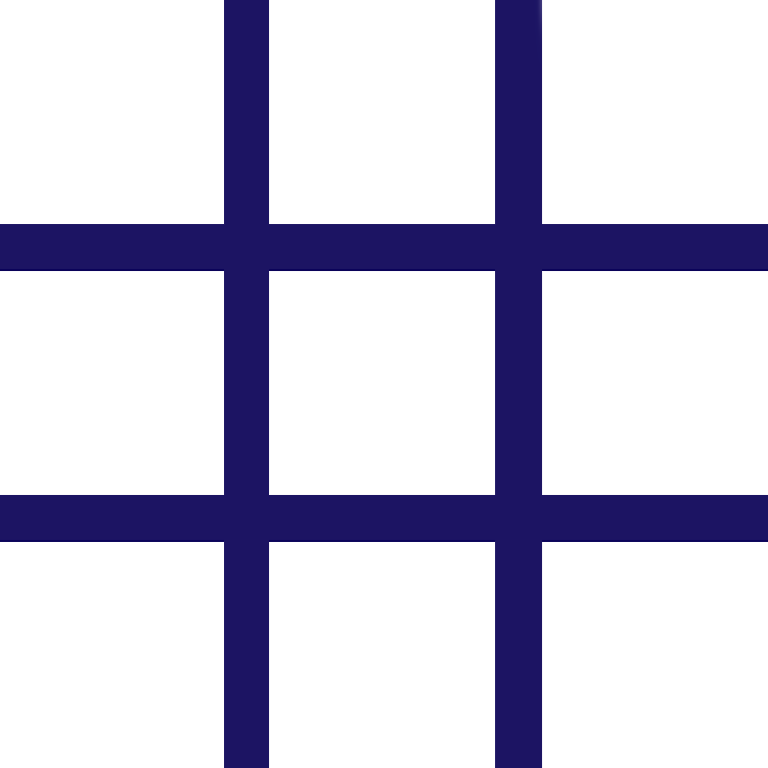
A Shadertoy shader for this pattern:

```glsl
const vec3 PAPER = vec3(1.0);
const vec3 INK = vec3(0.11, 0.08, 0.39);
const vec3 EDGE_INK = vec3(0.04, 0.01, 0.35);

const vec2 FIRST_BAR = vec2(0.3210, 0.3249);   // centres of the left and bottom bars
const vec2 PITCH = vec2(0.3542, 0.3528);       // spacing of the bars
const vec2 HALF_WIDTH = vec2(0.0293, 0.0306);  // half widths of the first bars
const vec2 WIDTH_GAIN = vec2(0.0013, 0.0);     // extra half width of the second bars
const float LAST_BAR = 1.0;                    // two bars per axis
const float EDGE_DEPTH = 0.0035;               // dark rim under the level bars

const vec2 SCUFF_SIZE = vec2(0.004, 0.035);    // worn corner at the top of the right bar
const float SCUFF_STRENGTH = 0.16;

// Box-filtered coverage of a signed distance
vec2 coverage(vec2 distance, vec2 pixel) {
    return clamp(0.5 - distance / pixel, 0.0, 1.0);
}

void mainImage(out vec4 fragColor, in vec2 fragCoord) {
    vec2 uv = fragCoord / iResolution.xy;
    vec2 pixel = 1.0 / iResolution.xy;

    // Nearest upright bar in x, nearest level bar in y
    vec2 index = clamp(floor((uv - FIRST_BAR) / PITCH + 0.5), 0.0, LAST_BAR);
    vec2 offset = uv - FIRST_BAR - index * PITCH;
    vec2 halfWidth = HALF_WIDTH + index * WIDTH_GAIN;
    vec2 bars = coverage(abs(offset) - halfWidth, pixel);

    // Dark rim along the lower side, hidden at the crossings
    float rimHeight = offset.y + halfWidth.y;
    float rim = 1.0 - smoothstep(0.5 * EDGE_DEPTH, EDGE_DEPTH, rimHeight);
    vec3 ink = mix(INK, EDGE_INK, rim * bars.y * (1.0 - bars.x));

    // Faint scuff on the outer edge of the right bar
    vec2 scuff = vec2(halfWidth.x - offset.x, 1.0 - uv.y) / SCUFF_SIZE;
    float wear = SCUFF_STRENGTH * index.x * exp(-dot(scuff, scuff));
    ink = mix(ink, PAPER, wear);

    float grid = max(bars.x, bars.y);
    fragColor = vec4(mix(PAPER, ink, grid), 1.0);
}
```
